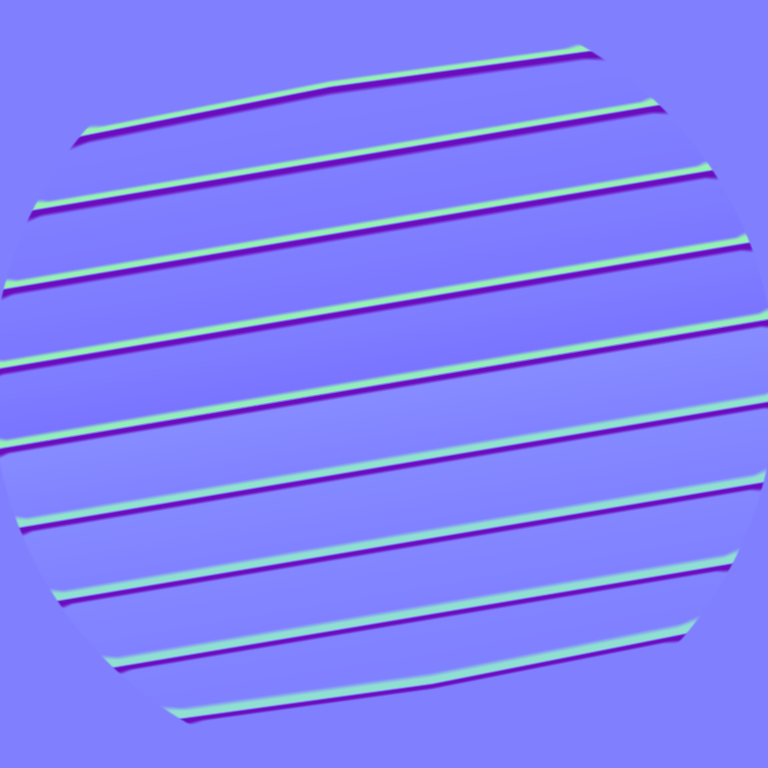
Give the GLSL for this texture map, as a Shadertoy shader.

```glsl
// Tangent-space normal map of a round vent: nine slanted grooves cut by a disc.
// Each groove is a lit lip above a dark lip, profiled by signed height from its
// line; the slats between the grooves carry a faint tilt.

#define FLAT_NORMAL vec3(0.502, 0.502, 1.0)
#define LIT_UPPER   vec3(0.585, 0.95, 0.70)
#define LIT_LOWER   vec3(0.56, 0.88, 0.82)
#define DARK_LIP    vec3(0.425, 0.05, 0.74)
#define SLAT_TILT   vec3(0.03, 0.06, 0.0)
#define DISC_RADIUS 0.5104
#define SLOPE       0.168
#define BEND        0.03
#define UNIT        (1.0 / 768.0)

const int GROOVES = 9;
const float grooveHeight[GROOVES] = float[GROOVES](
    0.3987, 0.3031, 0.2066, 0.1042, 0.0, -0.1072, -0.2109, -0.3099, -0.4010);

// Height of a groove line at x; the outermost two are bent toward the rim.
float grooveLine(int k, float x) {
    float y = grooveHeight[k] + SLOPE * x;
    if (k == 0) y -= BEND * abs(x + 0.070);
    if (k == GROOVES - 1) y += BEND * abs(x - 0.0625);
    return y;
}

// Soft band that rises sharply at zero and fades out toward width.
float lip(float s, float width, float soft) {
    return smoothstep(-0.3 * soft, soft, s) * (1.0 - smoothstep(0.45 * width, width, s));
}

void mainImage(out vec4 fragColor, in vec2 fragCoord) {
    vec2 p = fragCoord / iResolution.xy - 0.5;
    float pixel = 1.0 / iResolution.y;
    float soft = max(1.6 * UNIT, pixel);
    float rim = DISC_RADIUS - length(p);
    float inside = smoothstep(-soft, soft, rim);

    // Lips flare a little where a groove meets the rim.
    float flare = 1.0 + 0.35 * (1.0 - smoothstep(0.0, 12.0 * UNIT, rim));

    // Collect the lips and find the slat this point lies on.
    float lit = 0.0, dark = 0.0;
    float above = 0.1, below = 0.1;
    float slat = -1.0;
    vec3 litColor = LIT_UPPER;
    for (int k = 0; k < GROOVES; k++) {
        float s = p.y - grooveLine(k, p.x);
        float down = float(k) / float(GROOVES - 1);
        float band = lip(s, mix(7.5, 12.5, down) * UNIT * flare, soft);
        if (band > lit) {
            lit = band;
            litColor = mix(LIT_UPPER, LIT_LOWER, smoothstep(0.4, 0.7, down));
        }
        dark = max(dark, lip(-s, mix(10.0, 6.5, down) * UNIT * flare, soft));
        if (s < 0.0) {
            slat = float(k);
            above = -s;
        } else {
            below = min(below, s);
        }
    }

    // Slats lean away from the middle groove, more weakly toward the rim.
    float t = above / (above + below);
    float lean = slat < 3.5 ? -t : 1.0 - t;
    float fade = max(0.0, 1.0 - abs(slat - 3.5) / 4.5);
    vec3 color = FLAT_NORMAL + SLAT_TILT * lean * fade * inside;

    color = mix(color, litColor, lit * inside);
    color = mix(color, DARK_LIP, dark * inside);
    fragColor = vec4(color, 1.0);
}
```
